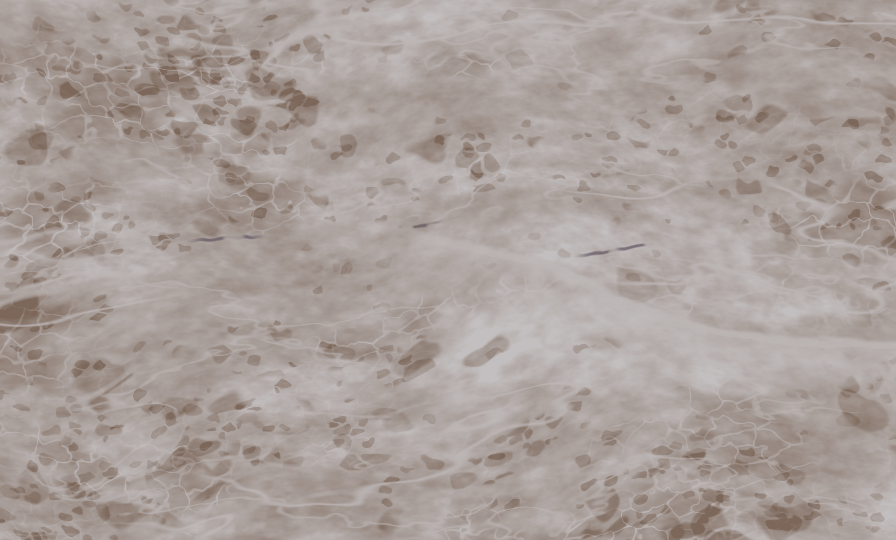
Give the GLSL for this texture, as a Shadertoy shader.

```glsl
// Polished beige breccia marble: cloudy drifts, brown clasts, pale veins and thin dark seams.

const vec3 UMBER = vec3(0.50, 0.42, 0.37);
const vec3 PEARL = vec3(0.75, 0.73, 0.73);
const vec3 SEAM  = vec3(0.40, 0.35, 0.39);

float hash(vec2 p) {
    vec3 q = fract(vec3(p.xyx) * 0.1031);
    q += dot(q, q.yzx + 33.33);
    return fract((q.x + q.y) * q.z);
}

float noise(vec2 p) {
    vec2 i = floor(p), f = fract(p);
    f = f * f * (3.0 - 2.0 * f);
    return mix(mix(hash(i), hash(i + vec2(1, 0)), f.x),
               mix(hash(i + vec2(0, 1)), hash(i + vec2(1, 1)), f.x), f.y);
}

// Layered noise, normalised to 0..1
float fbm(vec2 p, int octaves) {
    float sum = 0.0, total = 0.0, amp = 0.5;
    for (int i = 0; i < octaves; i++) {
        sum += amp * noise(p);
        total += amp;
        amp *= 0.55;
        p = mat2(1.6, 0.4, -0.4, 1.6) * p * 1.25 + 17.3;
    }
    return sum / total;
}

// Cellular noise: x = nearest distance, y = gap to the border, z = cell id
vec3 cells(vec2 p) {
    vec2 base = floor(p);
    float near = 8.0, next = 8.0, id = 0.0;
    for (int y = -1; y <= 1; y++)
    for (int x = -1; x <= 1; x++) {
        vec2 c = base + vec2(x, y);
        vec2 site = c + 0.1 + 0.8 * vec2(hash(c), hash(c + 57.3));
        float d = length(p - site);
        if (d < near) {
            next = near;
            near = d;
            id = hash(c + 113.7);
        } else {
            next = min(next, d);
        }
    }
    return vec3(near, next - near, id);
}

// Layered sines bend the bedding
vec2 bend(vec2 p) {
    return p + vec2(0.03 * sin(7.0 * p.y + 2.0 * p.x),
                    0.035 * sin(3.1 * p.x + 1.0) + 0.015 * sin(8.3 * p.x + 5.0 * p.y));
}

// Angular fragments, present where the cell id falls below the share
float clasts(vec2 p, float scale, float share) {
    vec2 jitter = 0.5 * vec2(noise(p * scale * 1.7), noise(p * scale * 1.7 + 41.0));
    vec3 c = cells(p * scale * vec2(0.75, 1.15) + jitter);
    float radius = 0.3 + 0.3 * fract(c.z * 91.7);
    float shape = smoothstep(0.04, 0.2, c.y) * (1.0 - smoothstep(radius - 0.14, radius, c.x));
    return shape * smoothstep(0.0, 0.05, share - c.z) * (0.55 + 0.45 * fract(c.z * 37.1));
}

// Broken pale lines along a noise contour
float vein(vec2 p, vec2 scale, float width) {
    float contour = abs(fbm(p * scale, 4) - 0.5);
    float gaps = smoothstep(0.42, 0.65, noise(p * scale * 0.9 + 31.0));
    return gaps * (1.0 - smoothstep(0.0, width, contour));
}

// Broad pale vein descending to the right, with a diffuse lower side
float mainVein(vec2 p) {
    float wobble = 0.05 * (fbm(p * vec2(6.0, 9.0), 4) - 0.5);
    float d = p.y - (0.57 - 0.21 * smoothstep(0.7, 1.5, p.x)) + wobble;
    float core = 1.0 - smoothstep(0.004, 0.017, abs(d));
    float haze = exp(-abs(d) / 0.07) * smoothstep(0.012, -0.012, d);
    return smoothstep(0.62, 0.9, p.x) * max(core * 0.8, haze * 0.65);
}

// Short hairline seams
float seams(vec2 p) {
    float mark = 0.0;
    for (int i = 0; i < 3; i++) {
        float k = float(i);
        vec2 q = p - vec2(0.42 + 0.36 * k, 0.56 + 0.025 * sin(2.0 * k));
        float reach = 0.04 + 0.07 * hash(vec2(k, 4.0));
        float d = abs(q.y - 0.12 * q.x - 0.025 * (fbm(p * 14.0, 3) - 0.5));
        float line = 1.0 - smoothstep(0.001, 0.0045, d);
        mark = max(mark, line * smoothstep(reach, reach * 0.5, abs(q.x)));
    }
    return mark * smoothstep(0.25, 0.55, noise(p * 45.0));
}

void mainImage(out vec4 fragColor, in vec2 fragCoord) {
    vec2 p = fragCoord / iResolution.y;
    vec2 q = bend(p);

    // Cloudy bedding, from broad bands to fine grain
    float tone = 0.72 - 0.07 * cos(9.0 * (p.y - 0.82) + 0.5 * sin(2.0 * p.x));
    tone += 0.08 * (p.x - 0.83) * (1.0 - p.y);
    tone += 0.55 * (fbm(q * vec2(1.8, 4.5) + 3.0, 5) - 0.5);
    tone += 0.65 * (fbm(q * vec2(8.0, 19.0) + 9.0, 5) - 0.5);
    tone += 0.42 * (fbm(q * vec2(34.0, 58.0), 3) - 0.5);

    // Brown patches split by pale cracks
    vec3 crack = cells(q * vec2(17.0, 27.0) + 1.2 * fbm(p * 22.0, 3));
    float patches = smoothstep(0.56, 0.7, fbm(q * vec2(3.0, 7.0) + 23.0, 4));
    tone -= 0.27 * patches * smoothstep(0.02, 0.14, crack.y);

    // Scattered fragments in three sizes
    float rubble = smoothstep(0.38, 0.68, fbm(q * vec2(2.2, 4.6) + 71.0, 4));
    tone += 0.1 * rubble * (1.0 - smoothstep(0.0, 0.12, crack.y));
    float scale = 13.0;
    for (int i = 0; i < 3; i++) {
        tone -= 0.44 * clasts(q + 5.0 * float(i), scale, 0.04 + 0.36 * rubble);
        scale *= 1.85;
    }

    // Pale veins
    float pale = max(0.75 * vein(q, vec2(1.6, 6.0), 0.022),
                     0.55 * vein(q + 8.0, vec2(4.0, 13.0), 0.03));
    tone = mix(tone, 0.97, max(pale, mainVein(p)));

    vec3 color = mix(UMBER, PEARL, clamp(tone, -0.05, 1.06));
    color = mix(color, SEAM, 0.75 * seams(p));
    fragColor = vec4(color, 1.0);
}
```
